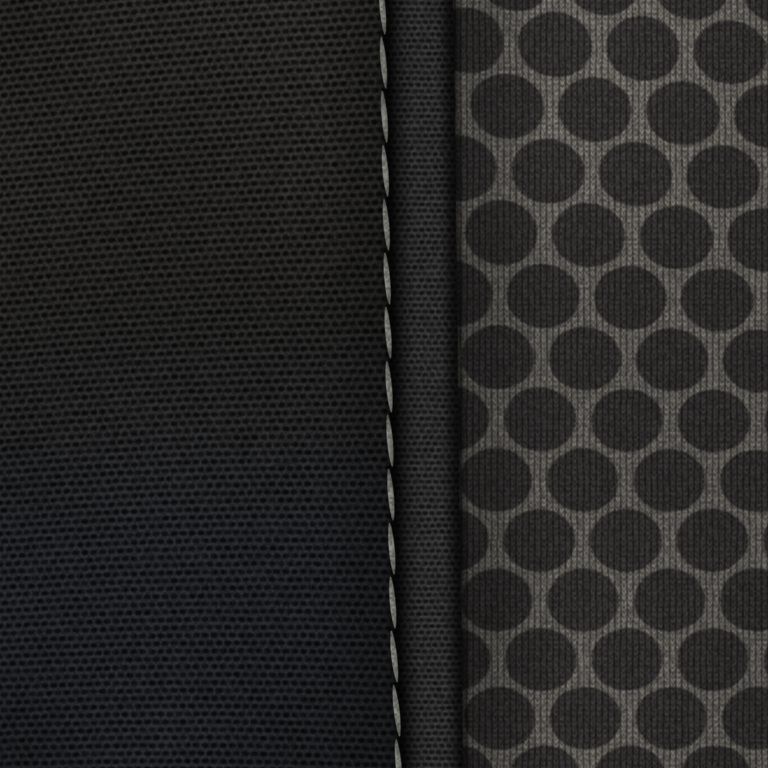
Write a WebGL 1 fragment shader that draws this texture.

```glsl
precision highp float;
uniform vec2 u_resolution;

float hash(vec2 p) {
  p = fract(p * vec2(0.1031, 0.1137));
  p += dot(p, p.yx + 33.33);
  return fract((p.x + p.y) * p.x * 17.0);
}

float noise(vec2 p) {
  vec2 i = floor(p), f = fract(p);
  f = f * f * (3.0 - 2.0 * f);
  return mix(mix(hash(i), hash(i + vec2(1, 0)), f.x),
             mix(hash(i + vec2(0, 1)), hash(i + vec2(1, 1)), f.x), f.y);
}

// Staggered loops of yarn: 0 in the holes, 1 on the raised threads
float weave(vec2 p) {
  float row = floor(p.y);
  vec2 c = vec2(fract(p.x + 0.5 * mod(row, 2.0)), fract(p.y)) - 0.5;
  float hole = 1.0 - smoothstep(0.12, 0.55, length(c * vec2(0.85, 1.1)));
  return 1.0 - hole * (0.7 + 0.3 * hash(floor(p)));
}

// Columns of slanted knit stitches
float knit(vec2 p) {
  float side = abs(fract(p.x) - 0.5);
  float rib = smoothstep(0.0, 0.3, 0.5 - side);
  float loops = 0.5 + 0.5 * sin(6.2832 * (p.y + side * 1.2));
  return rib * (0.55 + 0.45 * loops);
}

// Rows of staggered ovals, slightly warped; returns coverage
float ovals(vec2 p, float soft) {
  float y = p.y - max(0.0, 0.05 - 0.074 * p.y) * (p.x - 0.767);
  float t = (y - 0.06) / 0.0831;
  float n = t + 0.0042 * t * t;
  float cover = 0.0;
  for (int i = 0; i < 2; i++) {
    float row = floor(n) + float(i);
    float bend = 1.0 - row / 8.0;
    float pitch = 0.1146 - 0.00025 * row;
    float x = p.x - 0.815 - 0.022 * bend * bend + 0.5 * pitch * mod(row, 2.0);
    x -= pitch * floor(x / pitch + 0.5);
    vec2 d = vec2(x, (n - row) * (0.0831 - 0.00065 * row));
    float size = 1.0 - 0.0035 * row;
    float edge = (length(d / vec2(0.048, 0.0422)) - size) * 0.045;
    cover = max(cover, 1.0 - smoothstep(-soft, soft, edge));
  }
  return cover;
}

void main() {
  vec2 p = gl_FragCoord.xy / u_resolution;
  p.y = 1.0 - p.y;
  float px = 1.0 / u_resolution.y;
  float wobble = noise(p * 45.0) - 0.5;
  float cloud = noise(p * 5.0) - 0.5;
  float grain = noise(p * 330.0) - 0.5;

  float seam = 0.498 + 0.017 * p.y + 0.004 * smoothstep(0.8, 1.0, p.y);
  float pipeEnd = 0.590 + 0.013 * p.y + 0.001 * wobble;

  // Dark woven panel on the left
  vec2 w = p + vec2(0.0015, 0.001) * wobble;
  w.y += 0.09 * p.x * (1.0 - p.y) + 0.004 * sin(p.x * 7.0);
  float threads = weave(w * vec2(86.0, 100.0));
  float light = 0.125 + 0.025 * (1.0 - p.y) + 0.03 * cloud;
  light *= 1.0 - 0.2 * smoothstep(0.4, 0.5, p.x);
  vec3 tint = mix(vec3(1.02, 1.0, 0.97), vec3(0.95, 0.98, 1.06), smoothstep(0.35, 0.75, p.y));
  vec3 col = tint * light * (0.28 + 0.85 * threads);

  // Rounded piping
  float across = (p.x - seam) / (pipeEnd - seam);
  float roundness = smoothstep(0.0, 0.45, across) * (1.0 - smoothstep(0.72, 1.0, across));
  float pipeThreads = weave((p + 0.001 * wobble) * vec2(112.0, 122.0));
  vec3 piping = vec3(1.0, 0.99, 1.0) * (0.055 + 0.125 * roundness) * (0.4 + 0.7 * pipeThreads);
  col = mix(col, piping, smoothstep(-px, px, p.x - seam));

  // Oval printed knit on the right
  float dots = ovals(p + 0.0015 * wobble, max(0.0025, px));
  float stitch = knit(vec2(p.x + 0.0015 * wobble, p.y) * vec2(125.0, 140.0));
  float shade = mix(0.77, 1.0, smoothstep(0.60, 0.74, p.x)) * (1.03 - 0.13 * p.y + 0.15 * cloud);
  vec3 knitCol = mix(vec3(0.365, 0.355, 0.335), vec3(0.185, 0.177, 0.175), dots);
  knitCol *= shade * (0.68 + 0.46 * stitch);
  knitCol *= 0.45 + 0.55 * smoothstep(0.0, 0.014, p.x - pipeEnd);
  col = mix(col, knitCol, smoothstep(-px, px, p.x - pipeEnd));

  // Seam shadow and its slanted pale thread
  float phase = fract((p.y - 0.398) / 0.0703);
  float bulge = sin(3.1416 * phase);
  float off = p.x - seam - 0.005 * (phase - 0.5);
  col *= 1.0 - 0.6 * exp(-pow((p.x - seam - 0.004) / 0.009, 2.0));
  float width = 0.0043 * sqrt(bulge) - 0.0005;
  float thread = 1.0 - smoothstep(-px, px, abs(off) - width);
  vec3 threadCol = vec3(0.43, 0.43, 0.41) * (0.75 + 0.3 * bulge - 30.0 * off);
  col = mix(col, threadCol, thread * smoothstep(0.0, 0.12, bulge));

  col *= 1.0 + 0.4 * grain;
  gl_FragColor = vec4(clamp(col, 0.0, 1.0), 1.0);
}
```
